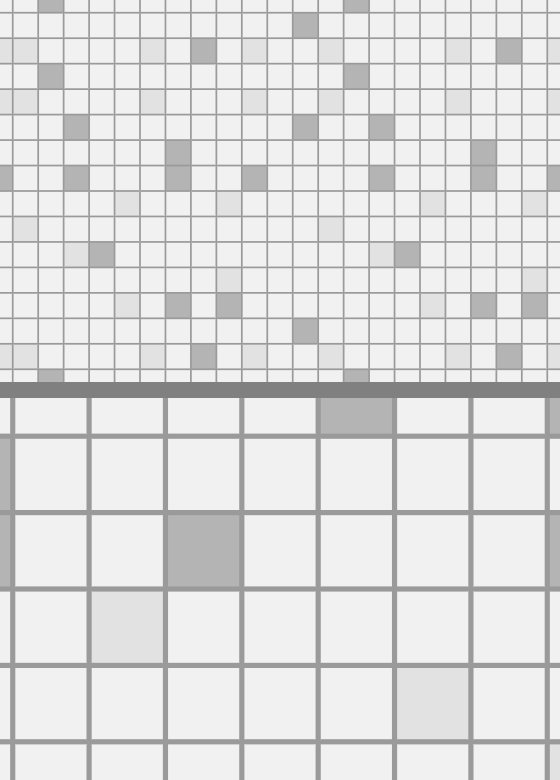
Top: the whole. Bottom: its middle third, enlarged.
A Shadertoy shader for this pattern:

```glsl
// Square white tiles with grey joints and a repeating scatter of light and dark grey tiles.

const ivec2 GRID = ivec2(22, 15);     // tiles across and down the canvas
const ivec2 MOTIF = ivec2(12, 12);    // tiles in one repeat of the scatter
const ivec2 BLOCK = ivec2(4, 3);      // each block holds one dark and one light tile
const float JOINT_WIDTH = 0.068;      // as a fraction of a tile
const uint SEED = 17u;

const vec3 BASE_COLOR = vec3(0.945);
const vec3 LIGHT_COLOR = vec3(0.885);
const vec3 DARK_COLOR = vec3(0.705);
const vec3 JOINT_COLOR = vec3(0.605);

// Integer hash of a block, with a separate channel for each use
uint hashBlock(ivec2 block, uint channel) {
    uint h = uint(block.x) * 1597u + uint(block.y) * 3571u + channel * 7919u + SEED;
    h = (h ^ (h >> 16)) * 0x7feb352du;
    h = (h ^ (h >> 15)) * 0x846ca68bu;
    return h ^ (h >> 16);
}

vec3 tileColor(ivec2 cell) {
    // Number the rows from the top and wrap at the canvas edges
    cell.y = GRID.y - cell.y;
    ivec2 local = ((cell - 1 + GRID) % GRID) % MOTIF;

    // Choose two different slots within the block
    ivec2 block = local / BLOCK;
    ivec2 inner = local % BLOCK;
    int slot = inner.x + inner.y * BLOCK.x;
    int slots = BLOCK.x * BLOCK.y;
    int darkSlot = int(hashBlock(block, 0u) % uint(slots));
    int shift = 1 + int(hashBlock(block, 1u) % uint(slots - 1));
    int lightSlot = (darkSlot + shift) % slots;

    if (slot == darkSlot) return DARK_COLOR;
    if (slot == lightSlot) return LIGHT_COLOR;
    return BASE_COLOR;
}

void mainImage(out vec4 fragColor, in vec2 fragCoord) {
    // Half-tile offset leaves cut tiles along every edge
    vec2 gridPos = fragCoord / iResolution.xy * vec2(GRID) + 0.5;
    vec2 pixel = vec2(GRID) / iResolution.xy;

    // Antialiased joints
    vec2 jointDist = 0.5 - abs(fract(gridPos) - 0.5);
    vec2 coverage = clamp((0.5 * JOINT_WIDTH - jointDist) / pixel + 0.5, 0.0, 1.0);
    float joint = max(coverage.x, coverage.y);

    vec3 color = mix(tileColor(ivec2(floor(gridPos))), JOINT_COLOR, joint);
    fragColor = vec4(color, 1.0);
}
```
